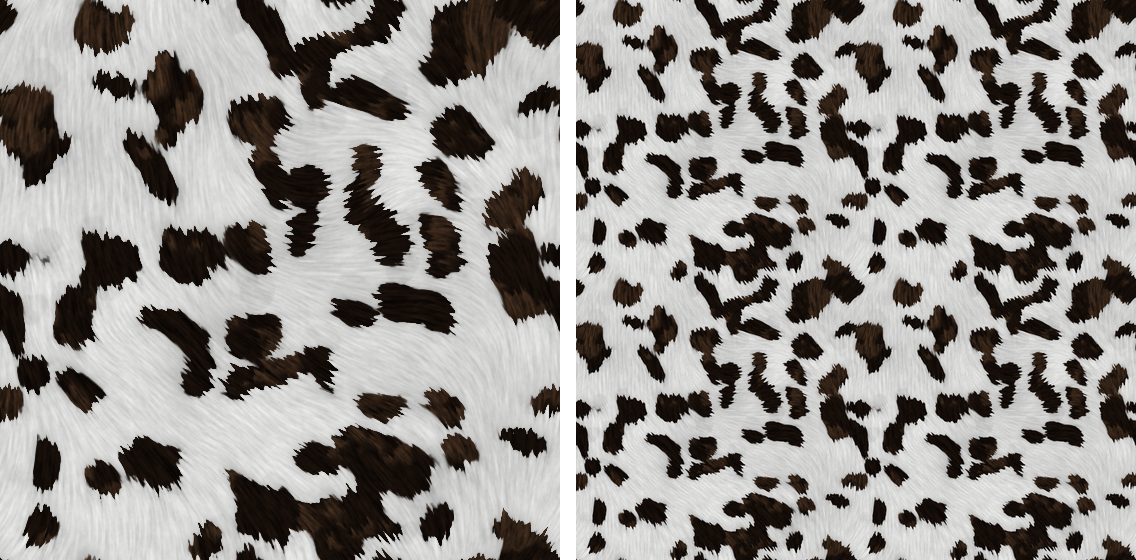
Left, the tile; right, the same tile 2 across and 2 down.
A three.js fragment shader for this texture:

```glsl
varying vec2 vUv;

float hash(vec2 p) {
  return fract(sin(dot(p, vec2(127.1, 311.7))) * 43758.5453);
}

// Value noise that wraps after n cells across the canvas
float noise(vec2 p, float n) {
  p *= n;
  vec2 i = floor(p), f = fract(p);
  f = f * f * (3.0 - 2.0 * f);
  vec2 a = mod(i, n), b = mod(i + 1.0, n);
  return mix(mix(hash(a), hash(vec2(b.x, a.y)), f.x),
             mix(hash(vec2(a.x, b.y)), hash(b), f.x), f.y);
}

float fbm(vec2 p, float n) {
  return 0.5 * noise(p, n) + 0.3 * noise(p + 0.31, n * 2.0) + 0.2 * noise(p + 0.67, n * 4.0);
}

vec2 warp(vec2 p, float n) {
  return vec2(noise(p, n), noise(p + vec2(0.37, 0.59), n)) - 0.5;
}

// Direction in which the hair lies
vec2 hairFlow(vec2 p) {
  float angle = -0.75 + 2.4 * (noise(p, 3.0) - 0.5) + 0.6 * (noise(p, 11.0) - 0.5);
  return vec2(cos(angle), sin(angle));
}

// Noise smeared along the flow: x holds fine hairs, y wider tufts
vec2 strands(vec2 p, vec2 flow) {
  vec2 sum = vec2(0.0);
  for (int i = -7; i <= 7; i++) {
    vec2 q = p + flow * float(i) * 0.0021;
    sum += vec2(noise(q, 300.0), noise(q + 0.43, 170.0));
  }
  return (sum / 15.0 - 0.5) * vec2(6.0, 4.5);
}

// Dark patches: x is the distance to the edge, y a random tone per patch
vec2 patches(vec2 p) {
  p += 0.065 * warp(p, 9.0) + 0.026 * warp(p + 0.21, 23.0);
  vec2 cell = floor(p * 8.0);
  float sum = 1e-6, tone = 0.0;
  for (int y = -1; y <= 1; y++) {
    for (int x = -1; x <= 1; x++) {
      vec2 c = cell + vec2(x, y);
      vec2 id = mod(c, 8.0);
      vec2 jitter = vec2(hash(id + 3.7), hash(id + 19.3));
      vec2 q = p - (c + 0.14 + 0.72 * jitter) / 8.0;
      float turn = 6.2832 * hash(id + 41.9);
      q = mat2(cos(turn), sin(turn), -sin(turn), cos(turn)) * q;
      float stretch = 1.0 + 0.5 * hash(id + 57.1);
      float radius = 0.027 + 0.031 * hash(id + 71.3);
      float d = (length(q * vec2(1.0 / stretch, stretch)) / radius - 1.0) * radius;
      float weight = exp(-90.0 * d) * step(0.07, hash(id + 83.7));
      sum += weight;
      tone += weight * hash(id + 97.1);
    }
  }
  return vec2(-log(sum) / 90.0, tone / sum);
}

// Faint overlapping grey stains in the white coat
float stains(vec2 p) {
  p += 0.014 * warp(p, 28.0);
  vec2 cell = floor(p * 11.0);
  float sum = 0.0;
  for (int y = -1; y <= 1; y++) {
    for (int x = -1; x <= 1; x++) {
      vec2 c = cell + vec2(x, y);
      vec2 id = mod(c, 11.0);
      vec2 center = (c + vec2(hash(id + 5.3), hash(id + 29.9))) / 11.0;
      float radius = 0.010 + 0.030 * hash(id + 61.7);
      float disc = 1.0 - smoothstep(-0.003, 0.003, length(p - center) - radius);
      sum += disc * hash(id + 47.3);
    }
  }
  return min(sum, 1.3);
}

void main() {
  vec2 p = vUv;
  vec2 flow = hairFlow(p);
  vec2 hair = strands(p, flow);

  // White coat with soft clouds, stains and hair
  float cloud = fbm(p + 0.13, 6.0);
  float light = 0.845 + 0.13 * (cloud - 0.5) + 0.042 * hair.x + 0.018 * hair.y;
  light -= 0.055 * stains(p) * smoothstep(0.3, 0.6, noise(p + 0.71, 5.0));
  vec3 white = vec3(light) * vec3(1.0, 1.0, 0.997);

  // Patch edge pulled along the hair into ragged tips
  vec2 pulled = p + flow * (0.009 * hair.y + 0.007 * hair.x);
  vec2 spot = patches(pulled);
  white *= 1.0 - 0.16 * exp(-max(spot.x, 0.0) / 0.006);

  // Near-black hair mottled with brown
  float mottle = fbm(pulled + 0.47, 15.0) + 0.34 * (spot.y - 0.5);
  float brown = smoothstep(0.53, 0.65, mottle);
  vec3 dark = mix(vec3(0.078, 0.050, 0.033), vec3(0.185, 0.127, 0.085), brown);
  dark *= max(1.0 + 0.42 * hair.x + 0.2 * hair.y, 0.3);

  float cover = 1.0 - smoothstep(-0.002, 0.002, spot.x);
  gl_FragColor = vec4(mix(white, dark, cover), 1.0);
}
```
